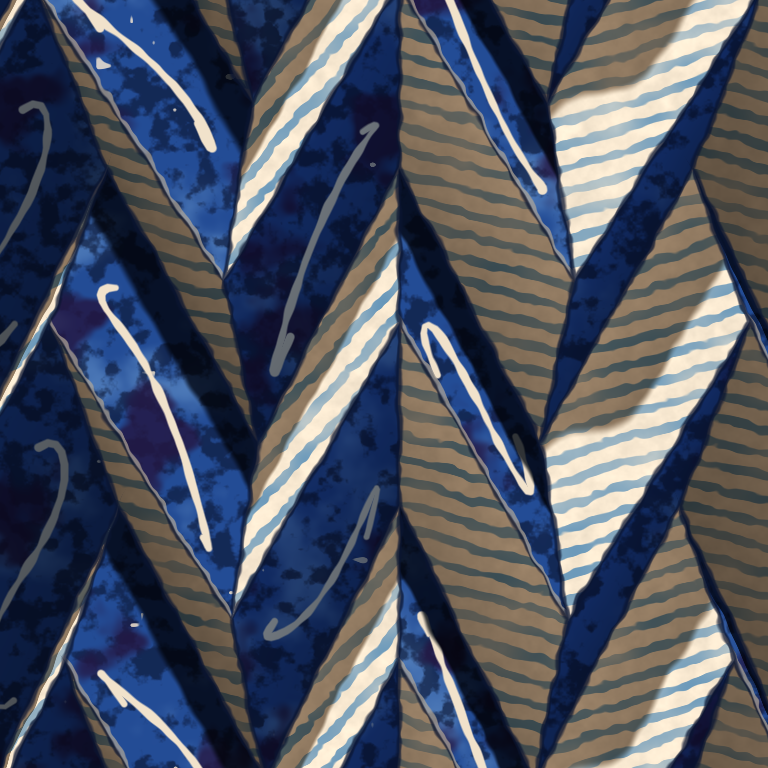
Reproduce this pattern procedurally as a three.js fragment shader.

```glsl
// Folded paper chevrons: a zigzag mesh of treads and risers, alternately washed
// in blue with pale looping marks and left cream with broken ink stripes.
// Each face is a quad found by signed edge distances, then painted and lit.
varying vec2 vUv;

const float CENTER_X = 0.52;     // the central ridge
const float COLUMN = 0.226;      // width of one slanted column
const float PERIOD = 0.44;       // height of one fold
const float TAPER = 0.10;        // narrowing towards the bottom
const float BACK_SCALE = 0.82;   // receding folds shrink to the ridge
const vec2 BACK_Y = vec2(0.22, 0.575);   // peak, valley
const vec2 FRONT_Y = vec2(0.42, 0.805);  // peak, valley
const float STRIPE = 0.030;
const float MARK_WIDTH = 0.0050;
const float RIM = 0.0035;
const float EDGE_BLUR = 0.0015;
const vec3 NAVY = vec3(0.04, 0.08, 0.19);
const vec3 BLUE = vec3(0.13, 0.28, 0.55);
const vec3 SKY = vec3(0.33, 0.50, 0.72);
const vec3 VIOLET = vec3(0.13, 0.08, 0.24);
const vec3 CREAM = vec3(0.94, 0.88, 0.79);
const vec3 INK = vec3(0.35, 0.54, 0.68);
const vec3 CREAM_SHADE = vec3(0.60, 0.54, 0.48);
const vec3 BLUE_SHADE = vec3(0.30, 0.34, 0.40);

float hash(vec2 p) { return fract(sin(dot(p, vec2(127.1, 311.7))) * 43758.5453); }

float noise(vec2 p) {
  vec2 c = floor(p), f = fract(p);
  f = f * f * (3.0 - 2.0 * f);
  return mix(mix(hash(c), hash(c + vec2(1.0, 0.0)), f.x),
             mix(hash(c + vec2(0.0, 1.0)), hash(c + 1.0), f.x), f.y);
}

float fbm(vec2 p) {
  float sum = 0.0, amp = 0.5;
  for (int k = 0; k < 4; k++) { sum += amp * noise(p); p = p * 2.03 + 7.1; amp *= 0.5; }
  return sum / 0.9375;
}

// Mesh corner; even rows are back folds, odd rows are front folds
vec2 corner(float col, float row) {
  float valley = mod(col, 2.0), front = mod(row, 2.0);
  vec2 heights = mix(BACK_Y, FRONT_Y, front);
  float y = PERIOD * floor(row * 0.5) + mix(heights.x, heights.y, valley);
  float x = col * COLUMN * (1.0 - TAPER * (y - 0.5)) * mix(BACK_SCALE, 1.0, front);
  return vec2(CENTER_X + x, y);
}

float edgeDistance(vec2 p, vec2 a, vec2 b) {
  vec2 e = normalize(b - a), r = p - a;
  return e.x * r.y - e.y * r.x;
}

float segmentDistance(vec2 p, vec2 a, vec2 b) {
  vec2 r = p - a, e = b - a;
  return length(r - e * clamp(dot(r, e) / dot(e, e), 0.0, 1.0));
}

// Hooked brush line running along a face and part of the way back
float loopingMark(vec2 p, vec2 a, vec2 b, vec2 c, vec2 d, float seed) {
  float nearest = 1.0;
  vec2 last = a;
  for (int k = 0; k <= 20; k++) {
    float t = float(k) / 20.0;
    float u = 0.5 + 0.35 * cos(t * (3.6 + 1.6 * seed) + 2.6 + 3.0 * step(0.5, seed));
    float v = 0.40 + 0.42 * t + 0.08 * sin(t * 9.0 + seed * 20.0);
    vec2 q = mix(mix(a, b, u), mix(d, c, u), v);
    if (k > 0) nearest = min(nearest, segmentDistance(p, last, q));
    last = q;
  }
  float width = MARK_WIDTH * (0.55 + 0.8 * noise(p * 45.0));
  return 1.0 - smoothstep(-EDGE_BLUR, EDGE_BLUR, nearest - width);
}

vec3 blueWash(vec2 p, float seed) {
  vec3 c = mix(BLUE, SKY, 0.75 * smoothstep(0.48, 0.78, fbm(p * 11.0 + seed * 30.0)));
  c = mix(c, NAVY, 0.65 * smoothstep(0.46, 0.66, fbm(p * 48.0)));
  c = mix(c, VIOLET, 0.8 * smoothstep(0.60, 0.74, fbm(p * 9.0 + seed * 60.0 + 20.0)));
  return mix(c, CREAM, 0.8 * smoothstep(0.90, 0.95, noise(p * 70.0) * noise(p * 23.0 + 5.0) * 1.12));
}

vec3 stripedPaper(vec2 p, float slope) {
  float run = (p.y - slope * p.x) / sqrt(1.0 + slope * slope) + 0.012 * fbm(p * 16.0);
  float rough = noise(p * vec2(75.0, 130.0)) - 0.5;
  float ink = smoothstep(0.15, 0.55, sin(6.2832 * run / STRIPE) + rough);
  ink *= 0.4 + 0.55 * noise(p * 20.0 + 3.0);
  return mix(CREAM * (0.92 + 0.13 * fbm(p * 60.0)), INK, ink);
}

// Paint, light and rim of one face; edges holds top, right, bottom, left distances
vec3 paintFace(vec2 p, float col, float row, vec4 edges, vec2 a, vec2 b, vec2 c, vec2 d) {
  float u = clamp(edges.w / (edges.w + edges.y), 0.0, 1.0);
  float v = clamp(edges.x / (edges.x + edges.z), 0.0, 1.0);
  bool tread = mod(row, 2.0) < 0.5, even = mod(col, 2.0) < 0.5;
  bool blue = tread == even;
  float seed = hash(vec2(col, row) + 3.7);
  float slope = even ? 0.25 : (col < 0.0 ? -1.1 : -0.3);
  vec3 paint = blue ? blueWash(p, seed) : stripedPaper(p, slope);
  if (blue && col < 0.5) paint = mix(paint, CREAM * 0.95, loopingMark(p, a, b, c, d, seed));

  // Shadow thrown by the fold above; risers face away from the light
  float shadowEnd = col < -0.5 ? (even ? 0.27 : 0.43) : 0.40;
  if (!even && col > 0.0) shadowEnd = mix(0.08, 0.60, smoothstep(0.0, 0.45, u));
  float ragged = 0.04 * (noise(p * 18.0) - 0.5);
  float lit = tread ? smoothstep(-0.035, 0.035, v - shadowEnd + ragged) : 0.0;
  vec3 shade = blue ? BLUE_SHADE * (tread ? 0.7 : 1.75 - 0.35 * v) : CREAM_SHADE * (1.08 - 0.2 * v);
  if (!tread && (col > 1.5 || col < -1.5)) shade *= 0.78;
  paint *= mix(shade, vec3(1.06), lit);

  // Frayed pale front fold, then dark creases around the face
  float fray = RIM * (0.3 + 1.4 * noise(p * 90.0));
  bool pale = tread && blue;
  if (pale) paint = mix(paint, CREAM * 0.75, 0.7 * (1.0 - smoothstep(fray, fray + 0.002, edges.z)));
  float crease = min(min(edges.x, edges.z + (pale ? 0.004 : 0.0)), min(edges.y, edges.w));
  return mix(paint, NAVY, 0.75 * (1.0 - smoothstep(fray * 0.4, fray + EDGE_BLUR, crease)));
}

void main() {
  vec2 p = vec2(vUv.x, 1.0 - vUv.y);  // y runs down
  vec2 q = p + 0.005 * (vec2(noise(p * 40.0), noise(p * 40.0 + 9.0)) - 0.5);
  vec4 total = vec4(0.0);
  for (int m = -3; m < 3; m++) for (int n = -4; n < 4; n++) {
    float col = float(m), row = float(n);
    vec2 a = corner(col, row), b = corner(col + 1.0, row);
    vec2 c = corner(col + 1.0, row + 1.0), d = corner(col, row + 1.0);
    vec4 edges = vec4(edgeDistance(q, a, b), edgeDistance(q, b, c),
                      edgeDistance(q, c, d), edgeDistance(q, d, a));
    float inside = min(min(edges.x, edges.y), min(edges.z, edges.w));
    float cover = smoothstep(-EDGE_BLUR, EDGE_BLUR, inside);
    if (cover > 0.0) total += cover * vec4(paintFace(p, col, row, edges, a, b, c, d), 1.0);
  }
  gl_FragColor = vec4(total.rgb / max(total.a, 0.001), 1.0);
}
```
